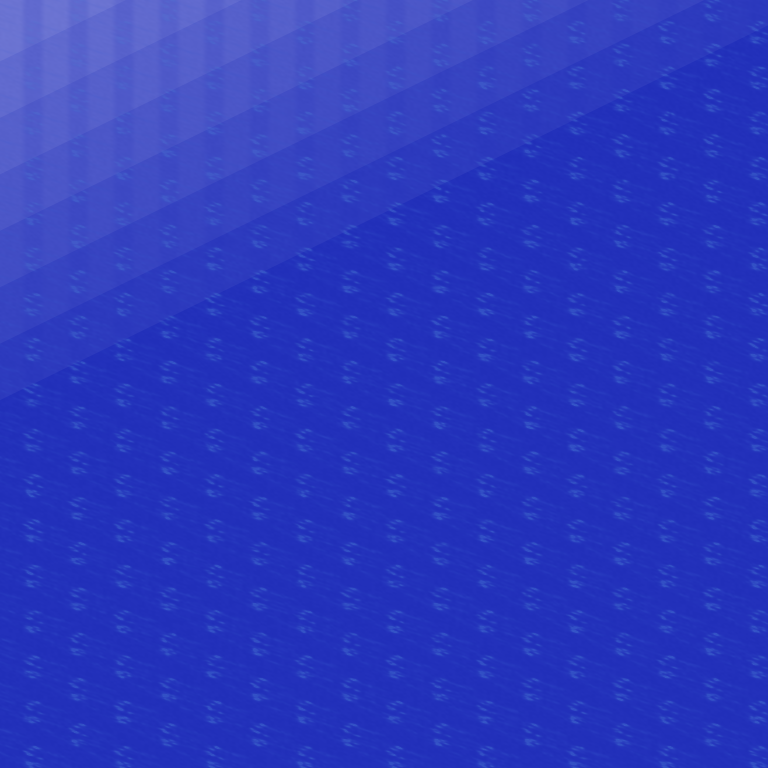
This background is drawn by a WebGL 1 fragment shader. Its source:

```glsl
precision highp float;
// Deep blue field with a staggered weave of slanted strokes and pale diagonal bands in the upper left.

uniform vec2 u_resolution;

const vec3 BASE_BLUE = vec3(0.133, 0.188, 0.730);
const vec3 STROKE_BLUE = vec3(0.20, 0.33, 0.79);
const vec3 GLINT_BLUE = vec3(0.30, 0.52, 0.84);
const vec3 BAND_TINT = vec3(0.97, 0.96, 1.0);

const float CELL = 0.059;
const vec2 CELL_ORIGIN = vec2(0.043, 0.427);
const float BAND_STEP = 0.0735;

float hash(vec2 p) {
  return fract(sin(dot(p, vec2(127.1, 311.7))) * 4375.85);
}

float noise(vec2 p) {
  vec2 i = floor(p);
  vec2 f = fract(p);
  f = f * f * (3.0 - 2.0 * f);
  float low = mix(hash(i), hash(i + vec2(1.0, 0.0)), f.x);
  float high = mix(hash(i + vec2(0.0, 1.0)), hash(i + 1.0), f.x);
  return mix(low, high, f.y);
}

// Nearest offset on a lattice whose alternate columns shift by half a cell
vec2 wrapStaggered(vec2 d) {
  float column = floor(d.x + 0.5);
  d.x -= column;
  d.y = fract(d.y + 0.5 * column + 0.5) - 0.5;
  return d;
}

// Soft stroke that falls to the right
float stroke(vec2 d, float slope, vec2 size) {
  vec2 s = vec2(d.x, d.y + slope * d.x) / size;
  return exp(-dot(s, s));
}

// Long faint strokes spread over the whole cell
float longStrokes(vec2 q) {
  float sum = 0.0;
  for (int i = 0; i < 16; i++) {
    float id = float(i);
    vec2 center = vec2(hash(vec2(id, 1.3)) - 0.35, 0.7 * hash(vec2(id, 4.7)) - 0.45);
    vec2 size = vec2(0.12 + 0.12 * hash(vec2(id, 7.1)), 0.03);
    sum += stroke(wrapStaggered(q - center), 0.36, size) * (0.2 + 0.4 * hash(vec2(id, 9.2)));
  }
  return sum;
}

// Short bright strokes gathered at the cell center
float glints(vec2 q) {
  float sum = 0.0;
  for (int i = 0; i < 14; i++) {
    float id = float(i);
    vec2 center = vec2(hash(vec2(id, 21.4)), hash(vec2(id, 33.8))) - 0.5;
    center *= vec2(0.32, 0.46);
    sum += stroke(wrapStaggered(q - center), 0.25, vec2(0.075, 0.024));
  }
  return sum;
}

// Number of stacked diagonal bands covering a point
float bandCount(vec2 p, float pixel) {
  float t = (p.y - 0.479 - 0.488 * p.x) / BAND_STEP;
  float soft = 0.7 * pixel / BAND_STEP;
  float count = 0.0;
  for (int i = 0; i < 7; i++) {
    count += smoothstep(-soft, soft, t - float(i));
  }
  return count;
}

void main() {
  float side = min(u_resolution.x, u_resolution.y);
  vec2 p = gl_FragCoord.xy / u_resolution;
  vec2 q = (p - CELL_ORIGIN) / CELL;
  float bands = bandCount(p, 1.0 / side);

  // Pale layers build up towards the corner
  vec3 color = mix(BASE_BLUE, BAND_TINT, 0.049 * bands);

  // Blue columns show through the pale layers
  float columnOffset = abs(fract(q.x + 0.5) - 0.5);
  float column = 1.0 - smoothstep(0.12, 0.30, columnOffset);
  color = mix(color, BASE_BLUE, 0.15 * column);

  // Woven strokes, broken up by fine grain
  float grain = noise(vec2(p.x * 220.0, (p.y + 0.3 * p.x) * 380.0));
  float fade = 1.0 - 0.09 * bands;
  float faint = clamp(longStrokes(q) * (0.5 + 0.7 * grain), 0.0, 1.0);
  float bright = clamp(glints(q) * (0.3 + 0.9 * grain), 0.0, 1.0);
  color = mix(color, STROKE_BLUE, 0.40 * fade * faint);
  color = mix(color, GLINT_BLUE, 0.36 * fade * bright);
  color += 0.012 * (grain - 0.5);

  gl_FragColor = vec4(color, 1.0);
}
```
